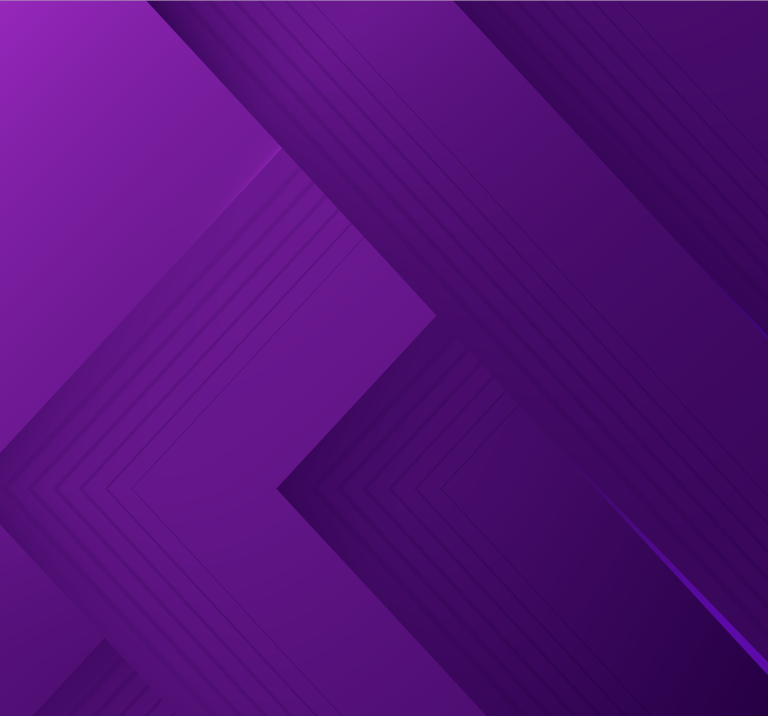
This background is drawn by a WebGL 2 fragment shader. Its source:

```glsl
#version 300 es
precision highp float;

uniform vec2 u_resolution;
out vec4 outColor;

// Purple ramp, from near black violet to bright magenta
vec3 purple(float tone) {
  return vec3(tone, max(0.0, 0.36 * tone - 0.055), 0.09 + 1.25 * tone - 0.27 * tone * tone);
}

float cover(float d) {
  float aa = 0.9 / u_resolution.y;
  return smoothstep(-aa, aa, d);
}

// Horizontal distance inside an arrow that points left
float chevron(vec2 p, vec2 tip) {
  return p.x - tip.x - abs(p.y - tip.y) / 1.082;
}

// Grooves parallel to the edge, thinner and crisper further in
float grooves(float d) {
  float dark = 0.0;
  for (int i = 0; i < 6; i++) {
    float k = float(i) / 5.0;
    float width = mix(0.008, 0.0012, k);
    float offset = abs(d - 0.052 - 0.178 * k);
    dark = max(dark, (1.0 - smoothstep(width * 0.3, width + 0.0008, offset)) * mix(0.07, 0.15, k));
  }
  return dark;
}

// Lay a sheet with a shaded, grooved border over the tone below
float sheet(float below, float d, float tone, float shade) {
  float border = exp(-9.0 * max(d, 0.0));
  float lit = tone * (1.0 - shade * border) * (1.0 - grooves(d));
  return mix(below, lit, cover(d));
}

// Thin wedge of light that opens along a sheet's edge
float wedge(float d, float along, float spread) {
  return cover(d) * cover(spread * along - d) * smoothstep(0.0, 0.3, along);
}

void main() {
  vec2 p = gl_FragCoord.xy / u_resolution.y;
  p.y = 1.0 - p.y;
  float diagonal = p.x + p.y;

  float corner = chevron(p, vec2(-0.232, 1.30));
  float left = chevron(p, vec2(-0.046, 0.6825));
  float middle = chevron(p, vec2(0.386, 0.6825));
  float band = p.x - 0.2035 - p.y / 1.085;
  float upper = p.x - 0.632 - p.y / 1.077;
  float fromTip = abs(p.y - 0.6825);

  // Backdrop with a lit rim beside the left arrow
  float tone = 0.29 + 0.30 * exp(-1.25 * diagonal) - 0.055 * smoothstep(0.55, 0.95, p.y);
  float rim = 0.035 * exp(-30.0 * abs(left)) + 0.08 * exp(-200.0 * abs(left));
  tone += rim * (1.0 - smoothstep(0.20, 0.38, p.y));

  // Arrows, back to front
  tone = sheet(tone, corner, 0.33, 0.22);
  tone = sheet(tone, left, 0.455 - 0.14 * max(diagonal - 0.6, 0.0), 0.42 * exp(-3.5 * fromTip));
  float fall = p.x + 0.5 * p.y;
  tone = sheet(tone, middle, min(0.305, 0.28 - 0.24 * (fall - 1.02)), 0.32 * exp(-4.0 * fromTip));

  // Diagonal bands
  float bandTone = 0.20 + 0.23 * exp(-1.6 * max(diagonal - 0.52, 0.0));
  tone = sheet(tone, band, bandTone, 0.55 * exp(-2.2 * max(diagonal - 0.2, 0.0)));
  tone = sheet(tone, upper, 0.285 - 0.09 * (diagonal - 1.0), 0.32 * exp(-0.8 * (diagonal - 0.6)));
  vec3 color = purple(tone);

  // Violet light under the bands
  color = mix(color, vec3(0.36, 0.04, 0.66), wedge(band, p.x - 0.74, 0.05));
  color = mix(color, vec3(0.27, 0.03, 0.58), wedge(upper, p.x - 0.88, 0.026));

  // Pale hairline along the top
  color = mix(color, vec3(0.66, 0.55, 0.70), 0.7 * (1.0 - smoothstep(0.0008, 0.0022, p.y)));
  outColor = vec4(color, 1.0);
}
```
